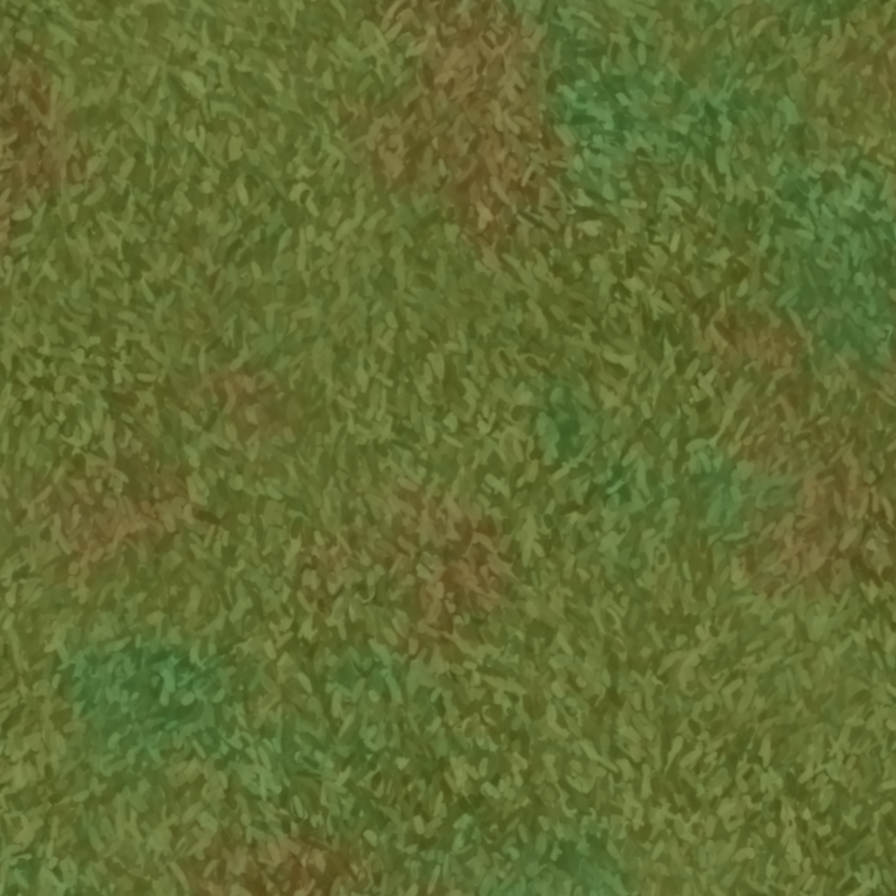
Reproduce this texture procedurally as a WebGL 1 fragment shader.

```glsl
precision highp float;
// Short mown grass: soft overlapping blades with green and brown patches.
uniform vec2 u_resolution;

float hash(vec2 p) {
  vec3 q = fract(vec3(p.xyx) * 0.1031);
  q += dot(q, q.yzx + 33.33);
  return fract((q.x + q.y) * q.z);
}

float noise(vec2 p) {
  vec2 i = floor(p), f = fract(p);
  f = f * f * (3.0 - 2.0 * f);
  return mix(mix(hash(i), hash(i + vec2(1.0, 0.0)), f.x),
             mix(hash(i + vec2(0.0, 1.0)), hash(i + vec2(1.0)), f.x), f.y);
}

float patches(vec2 p) {
  return 0.6 * noise(p) + 0.28 * noise(p * 2.1 + 17.0) + 0.12 * noise(p * 5.3 + 41.0);
}

// Blends one scattered layer of tapered blades over the tone below it.
float bladeLayer(vec2 p, float tone, float seed) {
  float cellSize = 0.0225;
  vec2 q = p / cellSize + seed * vec2(0.37, 0.61);
  vec2 cell = floor(q);
  for (int y = -1; y <= 1; y++) {
    for (int x = -1; x <= 1; x++) {
      vec2 id = cell + vec2(float(x), float(y));
      vec2 key = id + seed * 71.0 + 200.0;
      vec2 root = id + vec2(hash(key), hash(key + 13.7));
      float lean = 1.8 * (noise(id * 0.13 + 50.0) - 0.5) + 1.9 * (hash(key + 29.3) - 0.5);
      float c = cos(lean), s = sin(lean);
      vec2 d = q - root;
      d = vec2(c * d.x - s * d.y, s * d.x + c * d.y);
      float halfLength = mix(0.35, 0.85, hash(key + 47.1));
      float along = d.y / halfLength;
      float bend = 0.22 * (hash(key + 61.9) - 0.5) * along * along;
      float halfWidth = mix(0.13, 0.25, hash(key + 83.3)) * (1.0 - 0.6 * along * along);
      float cover = 1.0 - smoothstep(-0.11, 0.11, abs(d.x - bend) - halfWidth);
      cover *= 1.0 - smoothstep(0.65, 1.0, abs(along));
      float bladeTone = mix(-1.15, 1.15, hash(key + 97.7));
      tone = mix(tone, bladeTone, 0.8 * cover);
    }
  }
  return tone;
}

void main() {
  vec2 p = gl_FragCoord.xy / min(u_resolution.x, u_resolution.y);

  // Blades from the shaded ground up
  float tone = -0.6;
  for (int i = 0; i < 6; i++) {
    tone = bladeLayer(p, tone, float(i) + 1.0);
  }

  // Uneven sharpness, fine mottling and broad light
  tone *= mix(0.65, 1.15, noise(p * 9.0 + 5.0));
  tone += 0.3 * (noise(p * vec2(150.0, 110.0)) - 0.5);
  tone += 0.4 * (patches(p * 6.0 + 31.0) - 0.5) + 0.04;
  vec3 color = vec3(0.396, 0.439, 0.199) + tone * vec3(0.1, 0.108, 0.102);

  // Lush green and dry brown patches
  vec2 slant = p + vec2(0.25 * p.y, 0.0);
  float lush = smoothstep(0.52, 0.85, patches(slant * 4.5 + 7.0));
  float dry = smoothstep(0.55, 0.85, patches(slant * 5.0 + 63.0)) * (1.0 - lush);
  color += lush * vec3(-0.075, 0.02, 0.035);
  color += dry * vec3(0.035, -0.05, 0.0);

  // Slight hue shifts between tufts
  float hue = noise(p * 42.0 + 90.0) - 0.5;
  color += hue * vec3(0.03, -0.012, -0.01);

  gl_FragColor = vec4(clamp(color, 0.0, 1.0), 1.0);
}
```
